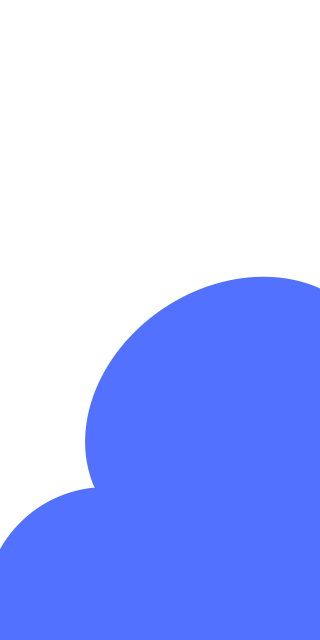
Write a Shadertoy shader that draws this background.

```glsl
// A flat blue cloud of rounded lobes rising from the lower right on white.

// Approximate signed distance to a tilted ellipse.
float ellipseDistance(vec2 p, vec2 center, vec2 radii, float angle) {
    float c = cos(angle), s = sin(angle);
    vec2 d = p - center;
    vec2 q = vec2(c * d.x + s * d.y, c * d.y - s * d.x);
    float k = length(q / radii);
    float slope = length(q / (radii * radii));
    return k * (k - 1.0) / max(slope, 1e-4);
}

float boxDistance(vec2 p, vec2 center, vec2 halfSize) {
    vec2 d = abs(p - center) - halfSize;
    return length(max(d, 0.0)) + min(max(d.x, d.y), 0.0);
}

void mainImage(out vec4 fragColor, in vec2 fragCoord) {
    // The canvas is one unit wide and two units tall.
    vec2 p = 2.0 * fragCoord / iResolution.y;
    float pixel = 2.0 / iResolution.y;

    // Large tilted lobe, small round lobe and the solid base below them.
    float largeLobe = ellipseDistance(p, vec2(0.734, 0.702), vec2(0.495, 0.402), 0.592);
    float smallLobe = length(p - vec2(0.331, 0.099)) - 0.379;
    float base = boxDistance(p, vec2(0.831, 0.0), vec2(0.5, 0.45));
    float cloud = min(min(largeLobe, smallLobe), base);

    // Flat fill with a one-pixel soft edge.
    float coverage = clamp(0.5 - cloud / pixel, 0.0, 1.0);
    vec3 white = vec3(1.0);
    vec3 blue = vec3(0.322, 0.443, 1.0);
    fragColor = vec4(mix(white, blue, coverage), 1.0);
}
```
